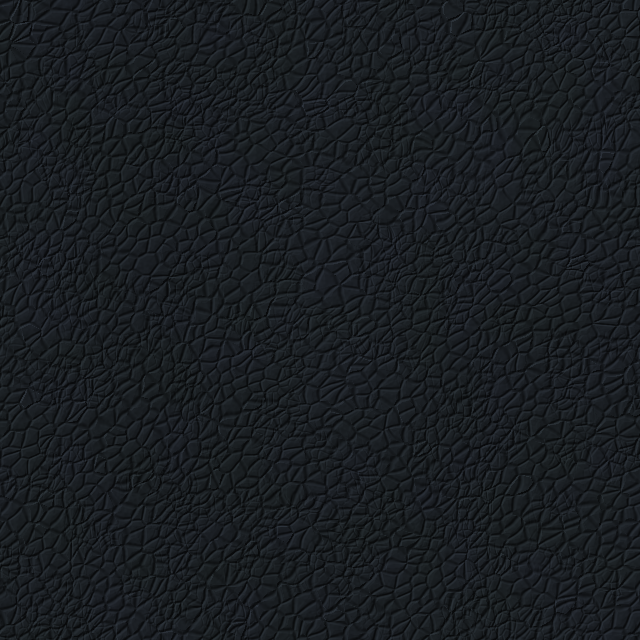
Give the GLSL for this texture, as a WebGL 2 fragment shader.

```glsl
#version 300 es
precision highp float;

uniform vec2 u_resolution;
out vec4 fragColor;

float hash(vec2 p) {
    return fract(sin(dot(p, vec2(127.1, 311.7))) * 43758.5453);
}

vec2 hash2(vec2 p) {
    return vec2(hash(p), hash(p + vec2(37.3, 17.9)));
}

float valueNoise(vec2 p) {
    vec2 cell = floor(p);
    vec2 f = fract(p);
    f = f * f * (3.0 - 2.0 * f);
    float low = mix(hash(cell), hash(cell + vec2(1.0, 0.0)), f.x);
    float high = mix(hash(cell + vec2(0.0, 1.0)), hash(cell + vec2(1.0)), f.x);
    return mix(low, high, f.y);
}

vec2 warp(vec2 p, float frequency, float amount) {
    vec2 q = p * frequency;
    return p + amount * (vec2(valueNoise(q), valueNoise(q + 51.7)) - 0.5);
}

vec2 rotate(vec2 p, float angle) {
    float c = cos(angle);
    float s = sin(angle);
    return vec2(c * p.x + s * p.y, c * p.y - s * p.x);
}

// Distance to the nearest Voronoi border, in cell units
float borderDistance(vec2 p, float jitter) {
    vec2 cell = floor(p);
    vec2 f = fract(p);
    vec2 nearest = vec2(8.0);
    vec2 second = vec2(8.0);
    for (int y = -1; y <= 1; y++) {
        for (int x = -1; x <= 1; x++) {
            vec2 offset = vec2(x, y);
            vec2 seed = offset + 0.5 + jitter * (hash2(cell + offset) - 0.5) - f;
            if (dot(seed, seed) < dot(nearest, nearest)) {
                second = nearest;
                nearest = seed;
            } else if (dot(seed, seed) < dot(second, second)) {
                second = seed;
            }
        }
    }
    vec2 across = second - nearest;
    return dot(0.5 * (nearest + second), across) / max(length(across), 0.001);
}

// Domed pebbles parted by creases, with finer wrinkles and pores
float leatherHeight(vec2 p) {
    vec2 bent = warp(warp(p, 5.0, 0.035), 42.0, 0.009);
    vec2 grain = rotate(bent, 0.72) * vec2(38.0, 55.0);
    float border = borderDistance(grain, 0.92);
    float creaseWidth = mix(0.13, 0.27, valueNoise(p * 33.0 + 9.0));
    float pebble = 0.72 * smoothstep(0.0, creaseWidth, border)
                 + 0.28 * smoothstep(0.0, 0.55, border);

    vec2 fine = rotate(bent, 1.15) * vec2(62.0, 84.0) + 13.0;
    float wrinkle = 1.0 - smoothstep(0.0, 0.17, borderDistance(fine, 0.95));
    float wrinkleDepth = 0.42 * smoothstep(0.3, 0.75, valueNoise(p * 24.0 + 70.0));

    float pores = 0.10 * valueNoise(p * 210.0) + 0.12 * valueNoise(p * 95.0 + 5.0);
    return pebble - wrinkleDepth * wrinkle + pores;
}

void main() {
    vec2 p = gl_FragCoord.xy / min(u_resolution.x, u_resolution.y);

    // Relief lit from the upper left
    vec2 lightStep = 0.00125 * normalize(vec2(-0.75, 0.66));
    float towardLight = leatherHeight(p + lightStep);
    float awayFromLight = leatherHeight(p - lightStep);
    float slope = awayFromLight - towardLight;
    float height = 0.5 * (towardLight + awayFromLight);

    // Soft shading, darkened creases and slow tonal drift
    float relief = slope / (1.0 + 0.45 * abs(slope));
    float crease = 1.0 - smoothstep(0.1, 0.9, height);
    float drift = valueNoise(p * 4.0 + 3.0) - 0.5;
    float speckle = valueNoise(p * 260.0 + 40.0) - 0.5;
    float tone = 0.121 + 0.125 * relief - 0.022 * crease
               + 0.008 * drift + 0.016 * speckle;
    tone = clamp(tone, 0.04, 0.24);

    float coolness = valueNoise(p * 18.0 + 23.0);
    vec3 tint = mix(vec3(0.84, 1.0, 1.08), vec3(0.88, 1.0, 1.19), coolness);
    fragColor = vec4(tone * tint, 1.0);
}
```
